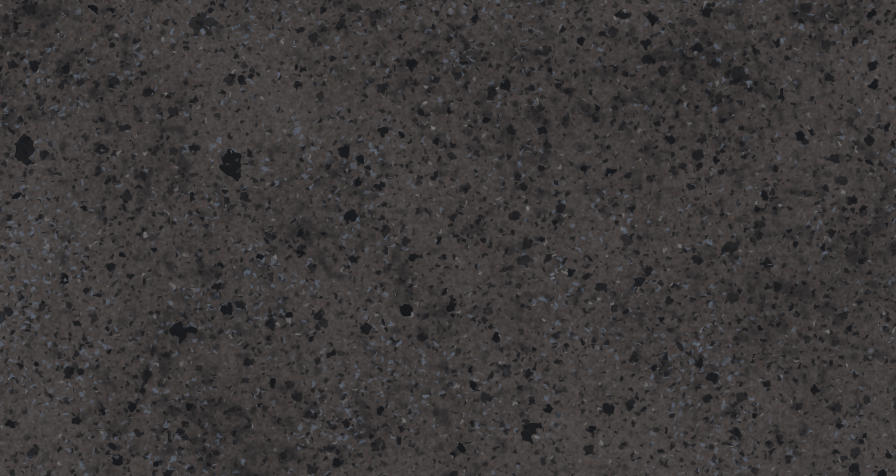
A WebGL 2 fragment shader for this texture:

```glsl
#version 300 es
precision highp float;
// Dark speckled stone: a brown-grey ground with fine gradient-noise grain and
// soft smudges, ragged black grains in three sizes, drifts of blue-grey flecks
// and tiny pale specks. Every scatter is a jittered grid of warped ellipses.

#define GROUND vec3(0.263, 0.246, 0.241)
#define BLACK vec3(0.088, 0.093, 0.106)
#define BLUE vec3(0.370, 0.420, 0.490)
#define PALE vec3(0.50, 0.50, 0.51)
#define RUST vec3(0.335, 0.262, 0.235)
#define GRAIN 0.046      // strength of the fine mottling
#define DRIFT 0.030      // strength of the broad tone changes
#define SMUDGE 0.42      // strength of the soft dark shading
#define RAGGED 0.0065    // edge displacement of the grains
#define SOFTNESS 0.0026  // edge width in canvas heights
#define LEAN 0.45        // mean direction of the grains, radians

uniform vec2 u_resolution;
out vec4 fragColor;

// Integer hash of a cell and a seed, giving three values in 0..1
vec3 hash3(vec2 cell, float seed) {
  uvec3 v = uvec3(ivec3(vec3(cell, seed)) + 4096);
  v = v * 1664525u + 1013904223u;
  v.x += v.y * v.z; v.y += v.z * v.x; v.z += v.x * v.y;
  v ^= v >> 16u;
  v.x += v.y * v.z; v.y += v.z * v.x; v.z += v.x * v.y;
  return vec3(v >> 8u) / 16777216.0;
}

float cornerSlope(vec2 cell, vec2 offset) {
  float angle = 6.28319 * hash3(cell, 1.0).x;
  return dot(vec2(cos(angle), sin(angle)), offset);
}

float gradientNoise(vec2 p) {
  vec2 i = floor(p), f = fract(p);
  vec2 w = f * f * f * (f * (f * 6.0 - 15.0) + 10.0);
  vec2 e = vec2(1.0, 0.0);
  float low = mix(cornerSlope(i, f), cornerSlope(i + e.xy, f - e.xy), w.x);
  float high = mix(cornerSlope(i + e.yx, f - e.yx), cornerSlope(i + e.xx, f - e.xx), w.x);
  return mix(low, high, w.y);
}

// Coverage of scattered ellipses; radii holds the least and greatest size
float scatter(vec2 p, float cellSize, float density, vec2 radii, float stretch, float seed) {
  float edge = max(SOFTNESS, 0.6 / u_resolution.y);
  vec2 home = floor(p / cellSize);
  float cover = 0.0;
  for (int y = -1; y <= 1; y++) {
    for (int x = -1; x <= 1; x++) {
      vec2 cell = home + vec2(x, y);
      vec3 place = hash3(cell, seed);
      vec3 form = hash3(cell, seed + 1.0);
      if (place.z > density) continue;
      vec2 d = p - (cell + place.xy) * cellSize;
      float angle = LEAN + (form.x - 0.5) * 2.4;
      float c = cos(angle), s = sin(angle);
      d = vec2(c * d.x + s * d.y, c * d.y - s * d.x);
      d *= vec2(1.0 / stretch, stretch);
      float radius = mix(radii.x, radii.y, form.y * form.y);
      float inside = 1.0 - smoothstep(radius - edge, radius + edge, length(d));
      cover = max(cover, inside * mix(0.5, 1.0, form.z));
    }
  }
  return cover;
}

void main() {
  vec2 p = gl_FragCoord.xy / u_resolution.y;
  float across = gl_FragCoord.x / u_resolution.x;

  // Fine and coarse warps that roughen every outline
  vec2 warp = vec2(gradientNoise(p * 110.0), gradientNoise(p * 110.0 + 37.3));
  vec2 bend = vec2(gradientNoise(p * 45.0 + 61.7), gradientNoise(p * 45.0 + 93.1));
  vec2 q = p + RAGGED * (warp + bend);

  // Ground with broad tone drift and fine grain
  float drift = gradientNoise(p * 2.6 + 11.4) + 0.7 * gradientNoise(p * 8.0 + 3.7);
  float grain = gradientNoise(p * 62.0 + 5.3) + 1.1 * gradientNoise(p * 140.0 + 71.9);
  vec3 color = GROUND + DRIFT * drift + GRAIN * grain;
  color = mix(color, RUST, 0.4 * scatter(q, 0.030, 0.35, vec2(0.002, 0.005), 1.1, 50.0));

  // Soft dark shading that gathers where the stone is darker
  float cloud = gradientNoise(p * 24.0 + 17.2) + 0.8 * gradientNoise(p * 52.0 + 43.6);
  float smudge = smoothstep(0.0, 0.75, cloud - 0.45 * drift);
  color = mix(color, BLACK, SMUDGE * smudge);

  // Blue-grey flecks gather in drifts, more of them to the lower left
  float patches = gradientNoise(p * 4.0 + 23.5) + 0.9 * gradientNoise(p * 13.0 + 9.2);
  float drifts = smoothstep(-0.15, 0.6, patches + 0.20 - 0.36 * across - 0.12 * p.y);
  float flecks = scatter(q, 0.016, 0.08 + 0.75 * drifts, vec2(0.0020, 0.0056), 1.25, 10.0);
  color = mix(color, BLUE, 0.72 * flecks);

  // Black grains: dust, spots and a few ragged clots
  float crowd = gradientNoise(p * 9.0 + 81.3) - 0.4 * drift;
  float dust = scatter(q, 0.0145, 0.56 + 0.5 * crowd, vec2(0.0018, 0.0058), 1.12, 20.0);
  float spots = scatter(q, 0.042, 0.42 + 0.5 * crowd, vec2(0.0050, 0.0125), 1.1, 30.0);
  float clots = scatter(q + 0.022 * bend, 0.26, 0.28, vec2(0.016, 0.027), 1.12, 40.0);
  color = mix(color, BLACK, 0.85 * dust);
  color = mix(color, BLACK, max(spots, clots));

  // Pale mineral specks
  float specks = scatter(q, 0.032, 0.40, vec2(0.0014, 0.0040), 1.25, 60.0);
  color = mix(color, PALE, 0.75 * specks);

  fragColor = vec4(clamp(color, 0.0, 1.0), 1.0);
}
```
